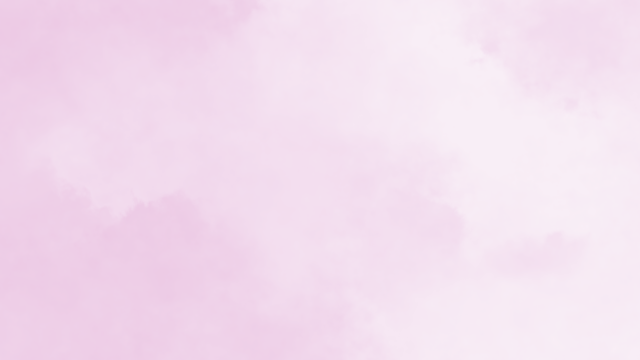
This texture is drawn by a WebGL 1 fragment shader. Its source:

```glsl
precision highp float;

uniform vec2 u_resolution;

const vec3 DEEP_PINK = vec3(0.920, 0.768, 0.885);
const vec3 MID_PINK = vec3(0.948, 0.856, 0.930);
const vec3 PALE_PINK = vec3(0.972, 0.934, 0.964);

float hash(vec2 p) {
  return fract(sin(dot(p, vec2(127.1, 311.7))) * 43758.5453);
}

float valueNoise(vec2 p) {
  vec2 cell = floor(p);
  vec2 f = fract(p);
  f = f * f * (3.0 - 2.0 * f);
  float low = mix(hash(cell), hash(cell + vec2(1.0, 0.0)), f.x);
  float high = mix(hash(cell + vec2(0.0, 1.0)), hash(cell + vec2(1.0, 1.0)), f.x);
  return mix(low, high, f.y);
}

float fbm(vec2 p) {
  float sum = 0.0;
  float weight = 0.5;
  for (int i = 0; i < 5; i++) {
    sum += weight * valueNoise(p);
    p = mat2(1.6, 1.2, -1.2, 1.6) * p + 7.3;
    weight *= 0.5;
  }
  return sum;
}

// Elliptic stain: broken crisp rim towards edgeDir, fading out elsewhere
float wash(vec2 p, vec2 center, vec2 radius, vec2 edgeDir, float ragged, float crisp) {
  vec2 q = (p - center) / radius;
  float d = length(q);
  float facing = dot(q / (d + 0.001), normalize(edgeDir));
  float softness = mix(0.95, 0.14, crisp * smoothstep(0.1, 0.9, facing));
  return 1.0 - smoothstep(1.0 - softness, 1.0 + 0.2 * softness, d + ragged);
}

vec3 pinkRamp(float tone) {
  vec3 lower = mix(DEEP_PINK, MID_PINK, clamp(tone * 2.0, 0.0, 1.0));
  return mix(lower, PALE_PINK, clamp(tone * 2.0 - 1.0, 0.0, 1.0));
}

void main() {
  vec2 p = gl_FragCoord.xy / u_resolution.y;

  // Feathered distortion shared by all stains
  vec2 warp = vec2(fbm(p * 4.0 + 3.1), fbm(p * 4.0 + 19.7)) - 0.5;
  vec2 w = p + 0.14 * warp;
  float grain = fbm(p * 34.0) - 0.48;
  float ragged = 0.75 * (fbm(p * 8.0 + 2.0 * warp) - 0.48) + 0.28 * grain;
  float crisp = smoothstep(0.36, 0.62, fbm(p * 5.0 + 31.0));

  // Broad drift from pink on the left to pale on the right
  float tone = mix(0.20, 0.88, smoothstep(0.05, 1.40, w.x + 0.2 * (w.y - 0.5)));

  // Left side
  tone = mix(tone, 0.14, 0.7 * wash(w, vec2(0.42, 1.00), vec2(0.42, 0.20), vec2(1.0, 0.1), ragged, crisp));
  tone = mix(tone, 0.56, 0.8 * wash(w, vec2(0.32, 0.64), vec2(0.30, 0.27), vec2(-0.4, -1.0), ragged, crisp));
  tone = mix(tone, 0.12, 0.8 * wash(w, vec2(0.42, 0.26), vec2(0.34, 0.18), vec2(-0.3, 1.0), ragged, crisp));

  // Middle
  tone = mix(tone, 0.72, 0.8 * wash(w, vec2(0.98, 0.88), vec2(0.32, 0.34), vec2(-1.0, 0.3), ragged, crisp));
  tone = mix(tone, 0.95, 0.8 * wash(w, vec2(1.36, 0.68), vec2(0.40, 0.46), vec2(-1.0, 0.5), ragged, 0.5 * crisp));
  tone = mix(tone, 0.50, 0.75 * wash(w, vec2(0.95, 0.46), vec2(0.40, 0.22), vec2(1.0, -0.6), ragged, 0.4 * crisp));
  tone = mix(tone, 0.48, 0.75 * wash(w, vec2(1.08, 0.28), vec2(0.27, 0.18), vec2(0.5, 1.0), ragged, crisp));
  tone = mix(tone, 0.18, 0.8 * wash(w, vec2(0.70, 0.02), vec2(0.36, 0.24), vec2(1.0, 0.2), ragged, 0.3 * crisp));

  // Right side
  tone = mix(tone, 0.48, 0.85 * wash(w, vec2(1.62, 0.95), vec2(0.38, 0.27), vec2(-0.3, -1.0), ragged, crisp));
  tone = mix(tone, 0.92, 0.7 * wash(w, vec2(1.58, 0.45), vec2(0.28, 0.20), vec2(0.3, 1.0), ragged, crisp));
  vec2 tilted = w - vec2(0.0, 0.4 * (w.x - 1.47));
  tone = mix(tone, 0.56, 0.8 * wash(tilted, vec2(1.47, 0.27), vec2(0.18, 0.06), vec2(0.4, 1.0), ragged, crisp));
  tone = mix(tone, 0.90, 0.8 * wash(w, vec2(1.56, 0.08), vec2(0.38, 0.19), vec2(-0.5, 1.0), ragged, crisp));

  // Cloudy pigment, paper mottling and fine grain
  tone += 0.03 + 0.24 * (fbm(w * 3.5 + 11.0) - 0.48);
  tone += 0.12 * (fbm(p * 20.0 + 5.0) - 0.48);
  tone += 0.10 * grain * (0.4 + crisp);

  gl_FragColor = vec4(pinkRamp(tone), 1.0);
}
```
